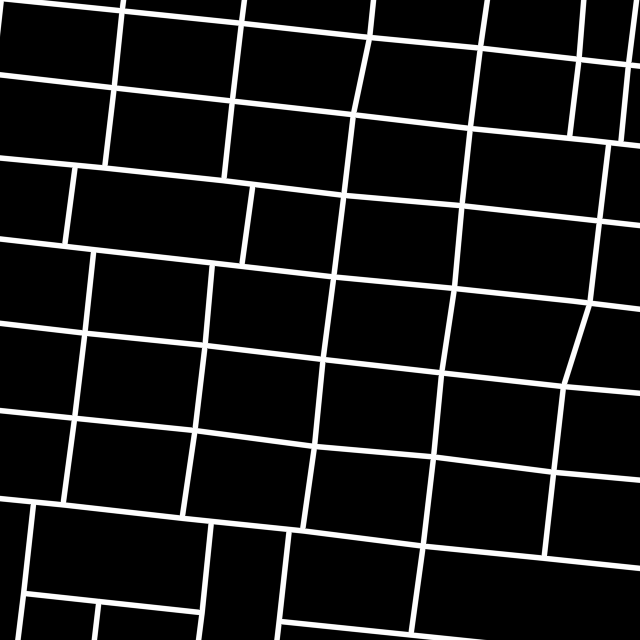
This pattern is drawn by a Shadertoy shader. Its source:

```glsl
// Draws a tilted plan of white streets around black city blocks.

const vec3 BLOCK_COLOR = vec3(0.0);
const vec3 STREET_COLOR = vec3(0.995);
const float TILT = 0.1165;          // clockwise turn of the plan, in radians
const float FIRST_COLUMN = 0.075;
const float COLUMN_STEP = 0.188;
const float HALF_WIDTH = 0.0043;

float hash(vec2 cell) {
    vec3 p = fract(vec3(cell.xyx) * 0.1031 + 0.37);
    p += dot(p, p.yzx + 33.33);
    return fract((p.x + p.y) * p.z);
}

float segmentDistance(vec2 p, vec2 a, vec2 b) {
    vec2 ab = b - a;
    float t = clamp(dot(p - a, ab) / dot(ab, ab), 0.0, 1.0);
    return length(p - a - ab * t);
}

// Height of a cross street, slightly bent between the columns.
float rowHeight(float x, float row) {
    float t = (x - FIRST_COLUMN) / COLUMN_STEP;
    float c = floor(t);
    float bend = mix(hash(vec2(c, row)), hash(vec2(c + 1.0, row)), t - c) - 0.5;
    return 0.078 + 0.142 * row - 0.0015 * row * row + 0.008 * x + 0.005 * bend;
}

// Sideways shift of an avenue within one band of blocks.
float bandShift(float column, float band) {
    float shift = 0.0;
    // western avenues step apart in two of the bands
    float lastShifted = band < 1.0 ? 2.0 : 1.0;
    bool stepped = band < 1.0 || band == 4.0;
    if (stepped && column >= 0.0 && column <= lastShifted)
        shift = mod(column, 2.0) < 0.5 ? -0.046 : 0.046;
    if (column == 2.0) shift *= 0.45;
    // eastern avenues crowd together in the top bands
    if (band > 5.5 && column > 3.0) shift -= 0.036 * (column - 3.0) * (column - 3.0);
    return shift;
}

// Corner where an avenue of the given band meets a cross street.
vec2 corner(float column, float row, float band) {
    float x = FIRST_COLUMN + COLUMN_STEP * column + bandShift(column, band);
    x += 0.005 * (hash(vec2(column, row) + 17.0) - 0.5);
    if (column == 4.0 && row > 3.5 && band < 5.5) x += 0.026;
    if (column == 2.0 && row > 6.5) x += 0.012;
    return vec2(x, rowHeight(x, row));
}

float avenueDistance(vec2 p, float column, float band) {
    return segmentDistance(p, corner(column, band, band),
                              corner(column, band + 1.0, band));
}

float crossStreetsDistance(vec2 p) {
    float d = 1.0;
    for (float row = 1.0; row < 7.5; row++)
        d = min(d, abs(p.y - rowHeight(p.x, row)));

    // the lowest street is broken by one undivided block
    vec2 west = corner(0.0, 0.0, 0.0);
    vec2 gapStart = corner(1.0, 0.0, 0.0);
    vec2 gapEnd = corner(2.0, 0.0, 0.0);
    vec2 east = corner(4.0, 0.0, 0.0);
    d = min(d, segmentDistance(p, west, gapStart));
    return min(d, segmentDistance(p, gapEnd, east));
}

float avenuesDistance(vec2 p) {
    float d = 1.0;
    for (float band = -1.0; band < 7.5; band++) {
        for (float column = -1.0; column < 5.5; column++) {
            // the lower bands run out of avenues toward the east
            if (band < 1.0 && column > band + 3.5) continue;
            d = min(d, avenueDistance(p, column, band));
        }
    }
    // a short lane splits the lowest western block
    float laneX = FIRST_COLUMN + 0.38 * COLUMN_STEP;
    vec2 laneTop = vec2(laneX, rowHeight(laneX, 0.0));
    return min(d, segmentDistance(p, laneTop, laneTop - vec2(0.0, 0.15)));
}

void mainImage(out vec4 fragColor, in vec2 fragCoord) {
    vec2 uv = fragCoord / iResolution.y;
    float c = cos(TILT), s = sin(TILT);
    vec2 p = vec2(c * uv.x - s * uv.y, s * uv.x + c * uv.y);

    float d = min(crossStreetsDistance(p), avenuesDistance(p)) - HALF_WIDTH;
    float edge = 0.7 / iResolution.y;
    float street = 1.0 - smoothstep(-edge, edge, d);
    fragColor = vec4(mix(BLOCK_COLOR, STREET_COLOR, street), 1.0);
}
```
